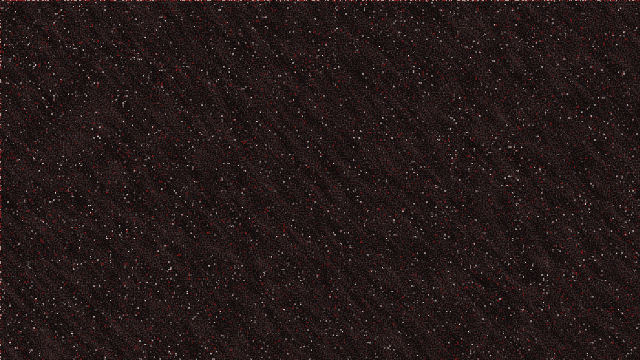
Give the GLSL for this texture, as a Shadertoy shader.

```glsl
// Dark, grainy stone crossed by slanting brown streaks and sprinkled with
// tiny white and red flecks. Stretched gradient noise makes the streaks, fine
// gradient noise the grain, and jittered boxes in a grid of cells the flecks.

vec2 hash2(vec2 p) {
    vec3 q = fract(p.xyx * vec3(0.1031, 0.1030, 0.0973));
    q += dot(q, q.yzx + 33.33);
    return fract((q.xx + q.yz) * q.zy);
}

vec2 gradient(vec2 cell) {
    float angle = 6.2832 * hash2(cell).x;
    return vec2(cos(angle), sin(angle));
}

float gradientNoise(vec2 p) {
    vec2 i = floor(p), f = p - i;
    vec2 u = f * f * f * (f * (f * 6.0 - 15.0) + 10.0);
    float a = dot(gradient(i), f);
    float b = dot(gradient(i + vec2(1, 0)), f - vec2(1, 0));
    float c = dot(gradient(i + vec2(0, 1)), f - vec2(0, 1));
    float d = dot(gradient(i + vec2(1, 1)), f - vec2(1, 1));
    return mix(mix(a, b, u.x), mix(c, d, u.x), u.y);
}

// Layers of noise, each finer and fainter than the last
float streakNoise(vec2 p) {
    float sum = 0.0, weight = 0.5;
    for (int octave = 0; octave < 4; octave++) {
        sum += weight * gradientNoise(p);
        p = p * 1.93 + vec2(17.3, 41.7);
        weight *= 0.75;
    }
    return sum;
}

// Coverage of one fleck per chosen cell: square or slightly elongated
float fleck(vec2 uv, float chance, vec2 seed) {
    vec2 p = uv * 197.0;
    vec2 cell = floor(p);
    vec2 pick = hash2(cell + seed);
    vec2 centre = 0.5 + 0.3 * (hash2(cell + seed + 91.0) - 0.5);
    vec2 halfSize = vec2(0.36);
    if (pick.y > 0.7) halfSize = pick.y > 0.85 ? vec2(0.5, 0.32) : vec2(0.32, 0.5);
    vec2 d = abs(p - cell - centre) - halfSize;
    float pixel = 197.0 / iResolution.y;
    return step(pick.x, chance) * clamp(0.5 - max(d.x, d.y) / pixel, 0.0, 1.0);
}

void mainImage(out vec4 fragColor, in vec2 fragCoord) {
    vec2 uv = fragCoord / iResolution.y;

    // Streaks fall from upper left to lower right
    vec2 along = normalize(vec2(0.67, -0.74));
    vec2 slanted = vec2(dot(uv, along), dot(uv, vec2(-along.y, along.x)));
    float streak = streakNoise(slanted * vec2(8.0, 38.0) + 60.0);

    // Fine grain in brightness, and a tint that turns from grey to dull red
    float grain = gradientNoise(uv * 233.0 + 5.3);
    float redness = smoothstep(-0.2, 0.25, gradientNoise(uv * 211.0 + 230.7));
    float light = clamp(0.31 + 0.85 * streak + 1.2 * grain, 0.0, 1.35);
    vec3 tint = mix(vec3(1.0, 0.84, 0.84), vec3(1.0, 0.5, 0.5), redness);
    vec3 color = (0.068 + 0.18 * light) * tint;

    // Red flecks of varied strength, then white ones, sparser on the streaks
    float bare = 1.0 - smoothstep(-0.1, 0.3, streak);
    float strength = hash2(floor(uv * 197.0) + 311.0).x;
    strength *= strength;
    vec3 red = mix(vec3(0.27, 0.08, 0.08), vec3(0.62, 0.1, 0.1), strength);
    color = mix(color, red, fleck(uv, 0.02 + 0.03 * bare, vec2(137.0, 59.0)));
    vec3 white = mix(vec3(0.36, 0.3, 0.3), vec3(0.92, 0.86, 0.84), strength);
    color = mix(color, white, fleck(uv, 0.01 + 0.04 * bare, vec2(23.0, 211.0)));

    // Broken bright rim along the top and left borders
    float inset = min(uv.x, 1.0 - uv.y);
    float rim = 1.0 - smoothstep(0.0025, 0.0045, inset);
    vec2 rimPick = hash2(floor(uv * 288.0) + 401.0);
    float broken = step(rimPick.x, uv.x < 1.0 - uv.y ? 0.35 : 0.6);
    vec3 rimColor = rimPick.y > 0.6 ? vec3(0.7, 0.6, 0.58) : vec3(0.5, 0.12, 0.12);
    color = mix(color, rimColor, rim * broken);

    fragColor = vec4(color, 1.0);
}
```
